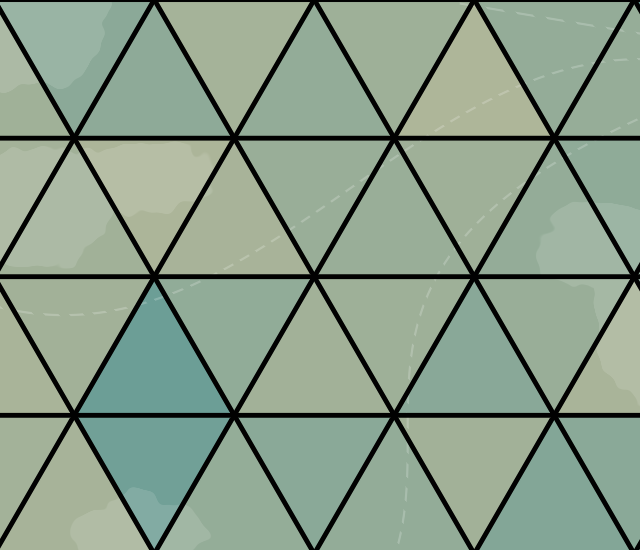
Give the GLSL for this pattern, as a Shadertoy shader.

```glsl
// Black-outlined triangle mosaic in teal to sand tones over faint land shapes and dashed routes.
#define SIDE 0.25
#define LINE_WIDTH 0.0076
#define LATTICE_ORIGIN vec2(0.491, 0.427)
#define TEAL vec3(0.42, 0.62, 0.59)
#define SAND vec3(0.69, 0.715, 0.60)
#define INK vec3(0.005)
#define TEAL_SHARE 0.14
#define LAND_OPACITY 0.12
#define ROUTE_OPACITY 0.20
#define ROUTE_WIDTH 0.0034
#define DASH_PERIOD 0.039

const float PI = 3.14159;

// Integer hash of a cell and a variant, in 0..1
float hash(ivec2 cell, int variant) {
    uint n = uint(cell.x + 64) * 1597u + uint(cell.y + 64) * 51749u
           + uint(variant + 14) * 3571u;
    n = n * 747796405u + 2891336453u;
    n = ((n >> ((n >> 28u) + 4u)) ^ n) * 277803737u;
    n = (n >> 22u) ^ n;
    return float(n & 65535u) / 65535.0;
}

// Gradient noise, about -0.7..0.7
float cornerSlope(ivec2 corner, vec2 offset) {
    float angle = 2.0 * PI * hash(corner, 5);
    return dot(vec2(cos(angle), sin(angle)), offset);
}

float gradientNoise(vec2 p) {
    ivec2 c = ivec2(floor(p));
    vec2 f = fract(p);
    vec2 w = f * f * f * (f * (f * 6.0 - 15.0) + 10.0);
    float bottom = mix(cornerSlope(c, f), cornerSlope(c + ivec2(1, 0), f - vec2(1, 0)), w.x);
    float top = mix(cornerSlope(c + ivec2(0, 1), f - vec2(0, 1)),
                    cornerSlope(c + ivec2(1, 1), f - vec2(1, 1)), w.x);
    return mix(bottom, top, w.y);
}

// Coverage of a shape from its signed distance
float cover(float dist, float pixel) {
    return 1.0 - smoothstep(-0.6 * pixel, 0.6 * pixel, dist);
}

// Signed distance to ragged land: warped ellipses (centre, radii)
float landDistance(vec2 p) {
    vec4 islands[6] = vec4[6](
        vec4(0.05, 0.83, 0.12, 0.11), vec4(0.20, 0.58, 0.14, 0.055),
        vec4(0.05, 0.53, 0.14, 0.09), vec4(0.21, 0.02, 0.11, 0.06),
        vec4(0.95, 0.47, 0.11, 0.07), vec4(1.01, 0.35, 0.08, 0.12));
    vec2 warp = vec2(gradientNoise(p * 13.0), gradientNoise(p * 13.0 + 17.3));
    warp += 0.4 * vec2(gradientNoise(p * 37.0), gradientNoise(p * 37.0 + 9.1));
    p += 0.035 * warp;
    float dist = 1.0;
    for (int i = 0; i < 6; i++) {
        vec2 radii = islands[i].zw;
        float ellipse = (length((p - islands[i].xy) / radii) - 1.0) * min(radii.x, radii.y);
        dist = min(dist, ellipse);
    }
    return dist;
}

// Distance to the centre lines of three sweeping routes
float routeDistance(vec2 p) {
    float phase = PI * (p.x - 0.1) / 0.9;
    float slope = 0.2 * PI / 0.9 * sin(phase);
    float wave = abs(p.y - 0.567 + 0.2 * cos(phase)) / sqrt(1.0 + slope * slope);

    float rise = p.y - 0.18;
    float lean = 9.0 * rise * rise;
    float bend = abs(p.x - 0.637 - 3.0 * rise * rise * rise) / sqrt(1.0 + lean * lean);

    float straight = abs(p.y - 0.85 + 0.167 * (p.x - 0.742));
    straight = max(straight, 0.72 - p.x);
    return min(wave, min(bend, straight));
}

// Tone of one triangle: a few strong teals, the rest from green to sand
vec3 triangleColour(ivec2 cell, int pointsDown) {
    float pick = hash(cell, pointsDown);
    float mildTone = mix(0.38, 0.95, (pick - TEAL_SHARE) / (1.0 - TEAL_SHARE));
    mildTone += 0.05 * (float(cell.y) + 0.5);
    float tone = pick < TEAL_SHARE ? 0.8 * pick : clamp(mildTone, 0.34, 1.0);
    return mix(TEAL, SAND, tone);
}

void mainImage(out vec4 fragColor, in vec2 fragCoord) {
    vec2 p = fragCoord / iResolution.x;
    float pixel = 1.0 / iResolution.x;

    // Skewed lattice coordinates; each cell splits into two triangles
    float rowHeight = SIDE * sqrt(0.75);
    vec2 q = p - LATTICE_ORIGIN;
    float row = q.y / rowHeight;
    vec2 lattice = vec2(q.x / SIDE - 0.5 * row, row);
    vec2 inCell = fract(lattice);
    int pointsDown = inCell.x + inCell.y > 1.0 ? 1 : 0;
    vec3 colour = triangleColour(ivec2(floor(lattice)), pointsDown);

    // Pale land and dashed routes
    colour = mix(colour, vec3(1), LAND_OPACITY * cover(landDistance(p), pixel));
    float dash = (abs(fract((p.x + p.y) / DASH_PERIOD) - 0.5) - 0.29) * DASH_PERIOD;
    float route = max(routeDistance(p) - 0.5 * ROUTE_WIDTH, dash);
    colour = mix(colour, vec3(1), ROUTE_OPACITY * cover(route, pixel));

    // Outlines along the three line families
    vec3 families = vec3(lattice, lattice.x + lattice.y);
    vec3 gaps = abs(fract(families + 0.5) - 0.5) * rowHeight;
    float outline = min(gaps.x, min(gaps.y, gaps.z)) - 0.5 * LINE_WIDTH;
    colour = mix(colour, INK, cover(outline, pixel));

    fragColor = vec4(colour, 1.0);
}
```
